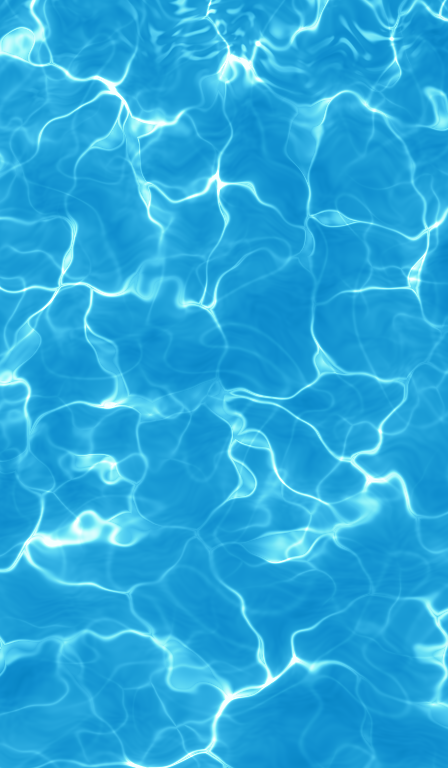
Write a Shadertoy shader that draws this texture.

```glsl
// Sunlit pool water: a net of bright caustic lines over blue, seen at a slant.
// Warped Voronoi borders give the net, gradient noise swells and fades it,
// and the summed light is turned into colour by a six-step ramp.

#define CELLS 6.3          // net cells per canvas height
#define FLATTEN 1.25       // vertical squeeze of the cells
#define SLANT 0.4          // extra density towards the top
#define WARP 0.46          // bending of the net lines
#define LINE_WIDTH 0.022   // half width of a line, in cells
#define RIBBON 0.15        // widest half width of a ribbon, in cells
#define BASE_LIGHT 0.30    // light of the open water
#define HALO 1.35          // soft light beside the lines
#define LINE_LIGHT 3.5     // light of the lines
#define FAINT_LIGHT 2.1    // light of the secondary net
#define SPARKLE 3.6        // light of the knots
#define GLITTER 4.2        // surface glints near the top

vec2 hash2(vec2 p) {
    vec3 h = fract(p.xyx * vec3(0.1031, 0.1030, 0.0973));
    h += dot(h, h.yzx + 33.33);
    return fract((h.xx + h.yz) * h.zy);
}

vec2 gradientDir(vec2 cell) {
    float angle = 6.2832 * hash2(cell + 71.0).x;
    return vec2(cos(angle), sin(angle));
}

float gradientNoise(vec2 p) {
    vec2 i = floor(p), f = p - i;
    vec2 u = f * f * f * (f * (f * 6.0 - 15.0) + 10.0);
    vec2 e = vec2(0.0, 1.0);
    float low = mix(dot(gradientDir(i), f), dot(gradientDir(i + e.yx), f - e.yx), u.x);
    float high = mix(dot(gradientDir(i + e), f - e), dot(gradientDir(i + 1.0), f - 1.0), u.x);
    return mix(low, high, u.y);
}

vec2 noise2(vec2 p) {
    return vec2(gradientNoise(p), gradientNoise(p + vec2(37.2, 91.7)));
}

vec2 seedPoint(vec2 cell) {
    return cell + 0.05 + 0.9 * hash2(cell + 13.0);
}

// x: distance to the nearest border, y: distance gap to the third seed
vec2 voronoiNet(vec2 p) {
    vec2 home = floor(p), nearest = vec2(0.0);
    vec3 near = vec3(9.0);
    for (int j = -2; j <= 2; j++)
    for (int i = -2; i <= 2; i++) {
        vec2 toSeed = seedPoint(home + vec2(i, j)) - p;
        float d = length(toSeed);
        if (d < near.x) { near = vec3(d, near.xy); nearest = toSeed; }
        else if (d < near.y) near.yz = vec2(d, near.y);
        else near.z = min(near.z, d);
    }
    float border = 9.0;
    for (int j = -2; j <= 2; j++)
    for (int i = -2; i <= 2; i++) {
        vec2 toSeed = seedPoint(home + vec2(i, j)) - p;
        vec2 across = toSeed - nearest;
        if (dot(across, across) > 1e-4)
            border = min(border, dot(0.5 * (toSeed + nearest), normalize(across)));
    }
    return vec2(border, near.z - near.x);
}

float bell(float x) { return exp(-x * x); }

vec3 waterRamp(float light) {
    vec3 c = mix(vec3(0.06, 0.56, 0.81), vec3(0.11, 0.62, 0.84), clamp(light, 0.0, 1.0));
    c = mix(c, vec3(0.19, 0.69, 0.89), clamp(light - 1.0, 0.0, 1.0));
    c = mix(c, vec3(0.29, 0.78, 0.94), clamp(light - 2.0, 0.0, 1.0));
    c = mix(c, vec3(0.40, 0.87, 0.96), clamp(light - 3.0, 0.0, 1.0));
    c = mix(c, vec3(0.60, 0.97, 0.98), clamp(light - 4.0, 0.0, 1.0));
    c = mix(c, vec3(0.96, 1.00, 1.00), clamp((light - 5.0) / 1.5, 0.0, 1.0));
    return c - vec3(0.04, 0.05, 0.05) * clamp(-light, 0.0, 1.0);
}

void mainImage(out vec4 fragColor, in vec2 fragCoord) {
    vec2 p = fragCoord / iResolution.y;
    float centre = 0.5 * iResolution.x / iResolution.y;

    // slanted water plane, bent by broad and small waves
    vec2 plane = CELLS * vec2((p.x - centre) * (1.0 + SLANT * p.y), FLATTEN * p.y) + 20.0;
    vec2 q = plane + WARP * noise2(plane * 1.2) + 0.32 * WARP * noise2(plane * 3.3 + 5.0);

    // main net: thin lines that swell into pale ribbons with bright rims
    vec2 net = voronoiNet(q);
    float strength = mix(0.3, 1.0, smoothstep(-0.3, 0.2, gradientNoise(plane * 1.1 + 8.0)));
    float knot = exp(-11.0 * net.y);
    float swell = RIBBON * smoothstep(0.08, 0.5, gradientNoise(plane * 1.5 + 47.0)) + 0.02 * knot;
    float rim = bell((net.x - swell) / LINE_WIDTH);
    float fill = 1.0 - smoothstep(swell - LINE_WIDTH, swell + LINE_WIDTH, net.x);
    fill *= 0.6 + 0.8 * gradientNoise(q * vec2(5.0, 7.0));
    float light = BASE_LIGHT + HALO * strength * exp(-6.5 * net.x);
    light += LINE_LIGHT * strength * max(rim, fill);
    light += SPARKLE * knot * smoothstep(-0.05, 0.35, gradientNoise(plane * 0.9 + 63.0));

    // secondary net: finer lines that come and go
    vec2 fine = plane * 1.35 + 0.8 * noise2(plane * 1.5 + 29.0) + 11.0;
    fine += 0.2 * noise2(plane * 4.0);
    float fade = smoothstep(-0.2, 0.35, gradientNoise(plane * 0.8 + 17.0));
    float faint = voronoiNet(fine).x;
    light += FAINT_LIGHT * fade * (0.5 * exp(-9.0 * faint) + 0.5 * bell(faint / 0.035));

    // cloudy depth, soft folds and small ripples
    vec2 drift = plane + noise2(plane * 0.7 + 3.0);
    light += 1.3 * gradientNoise(drift * 0.7) + 0.9 * gradientNoise(drift * 2.1 + 31.0);
    light += 0.9 * bell(gradientNoise(drift * 1.5 + 53.0) / 0.045) * (1.0 - 0.7 * fade);
    light += mix(0.5, 1.1, p.y * p.y) * gradientNoise(q * vec2(3.5, 8.0));
    light += 0.45 * gradientNoise(q * vec2(9.0, 16.0) + 4.0);

    // glints on the far surface
    float far = smoothstep(0.8, 1.0, p.y) * smoothstep(-0.2, 0.4, gradientNoise(p * 6.0 + 2.0));
    far += bell(length((p - vec2(1.65 * centre, 0.96)) / vec2(0.06, 0.045)));
    light += GLITTER * far * smoothstep(0.0, 0.45, gradientNoise(q * vec2(6.0, 10.0) + 9.0));

    fragColor = vec4(waterRamp(light), 1.0);
}
```
